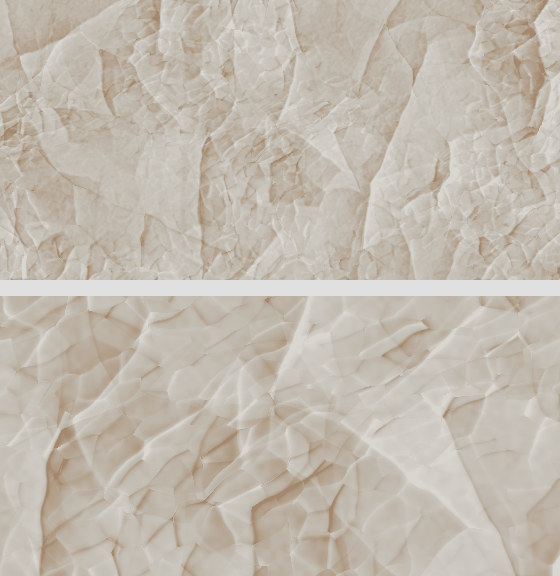
Top, the full canvas; bottom, a detail of the centre.
Reproduce this texture procedurally as a WebGL 2 fragment shader.

```glsl
#version 300 es
precision highp float;
// Crumpled cream paper: layered slanting creases with lit facets, brown shadows and fine grain.

uniform vec2 u_resolution;
out vec4 fragColor;

const int   LAYERS        = 5;
const float FIRST_SCALE   = 3.2;    // facets per canvas height, coarsest layer
const float SCALE_STEP    = 1.8;
const float FIRST_AMOUNT  = 1.4;    // relief of the coarsest layer
const float AMOUNT_STEP   = 1.0;
const float RISING_ANGLE  = 0.62;   // lean of the creases from vertical
const float FALLING_ANGLE = -0.85;
const float ANGLE_DRIFT   = 0.12;   // added per layer
const float STRETCH       = 0.64;   // below 1 draws facets out along the lean
const float SHADE_WIDTH   = 0.14;   // falloff from a crease, in facets
const float LINE_WIDTH    = 0.0038; // bright or brown crease line, in canvas heights
const float LINE_AMOUNT   = 0.9;
const float RIDGE_SHARE   = 0.6;
const float FACET_TONE    = 0.45;
const float BROAD_TONE    = 1.8;
const float FOLD_X        = 0.69;   // soft vertical fold
const float FOLD_WIDTH    = 0.05;
const float FOLD_TONE     = 0.75;
const float GRAIN_SCALE   = 125.0;
const float GRAIN_AMOUNT  = 0.85;
const float GAIN          = 1.03;
const float BIAS          = -0.1;
const vec2  LIGHT         = vec2(-0.96, 0.28);

// Paper colours from deep shadow to highlight, with the tone each sits at
const float STOPS[7] = float[7](-2.8, -1.95, -1.3, -0.62, 0.2, 1.25, 2.6);
const vec3 TONES[7] = vec3[7](
  vec3(0.64, 0.53, 0.43), vec3(0.69, 0.61, 0.52), vec3(0.71, 0.65, 0.58),
  vec3(0.74, 0.70, 0.65), vec3(0.765, 0.743, 0.703), vec3(0.80, 0.783, 0.753),
  vec3(0.85, 0.838, 0.815));

vec2 hash2(vec2 cell, int seed) {
  uvec3 v = uvec3(ivec3(ivec2(cell), seed));
  v = v * 1664525u + 1013904223u;
  v.x += v.y * v.z; v.y += v.z * v.x; v.z += v.x * v.y;
  v ^= v >> 16u;
  v.x += v.y * v.z; v.y += v.z * v.x;
  return vec2(v.xy >> 8u) / 16777216.0;
}

float noise(vec2 p, int seed) {
  vec2 i = floor(p), f = p - i;
  f = f * f * f * (f * (f * 6.0 - 15.0) + 10.0);
  float low  = mix(hash2(i, seed).x, hash2(i + vec2(1, 0), seed).x, f.x);
  float high = mix(hash2(i + vec2(0, 1), seed).x, hash2(i + vec2(1, 1), seed).x, f.x);
  return mix(low, high, f.y);
}

vec2 wobble(vec2 p, float scale, int seed) {
  return vec2(noise(p * scale, seed), noise(p * scale, seed + 1)) - 0.5;
}

// Tone of one layer of facets; every pair of neighbours shares a random crease
float creases(vec2 q, vec2 light, float scale, float pixel, int seed) {
  vec2 base = floor(q), home = base, toHome = vec2(0.0);
  float nearest = 1e3;
  for (int y = -1; y <= 1; y++)
  for (int x = -1; x <= 1; x++) {
    vec2 cell = base + vec2(x, y);
    vec2 r = cell + hash2(cell, seed) - q;
    if (dot(r, r) < nearest) { nearest = dot(r, r); home = cell; toHome = r; }
  }
  float tone = 0.0, border = 1.0;
  for (int y = -2; y <= 2; y++)
  for (int x = -2; x <= 2; x++) {
    if (x == 0 && y == 0) continue;
    vec2 cell = home + vec2(x, y);
    vec2 r = cell + hash2(cell, seed) - q;
    vec2 across = normalize(r - toHome);
    float edge = max(dot(0.5 * (toHome + r), across), 0.0);
    border = min(border, edge);
    vec2 rnd = hash2(home + cell, seed + 40);
    float strength = 1.35 * rnd.x * rnd.x * (rnd.y < RIDGE_SHARE ? 1.0 : -1.0);
    float soft = smoothstep(0.0, pixel, edge / scale);
    float line = edge / scale / LINE_WIDTH;
    float facing = dot(across, light);
    tone += strength * facing * soft * exp(-edge / SHADE_WIDTH);
    tone += strength * LINE_AMOUNT * mix(0.4, 1.0, abs(facing)) * exp(-line * line);
  }
  // Each facet has its own tilt
  vec2 tilt = hash2(home, seed + 80) - 0.5;
  float facet = tilt.x + dot(toHome, tilt.yx * vec2(1.5, -1.5));
  return tone + FACET_TONE * facet * smoothstep(0.0, pixel, border / scale);
}

vec3 paperColour(float tone) {
  vec3 c = TONES[0];
  for (int i = 1; i < 7; i++)
    c = mix(c, TONES[i], clamp((tone - STOPS[i - 1]) / (STOPS[i] - STOPS[i - 1]), 0.0, 1.0));
  return c;
}

void main() {
  vec2 p = gl_FragCoord.xy / u_resolution.y;
  float pixel = 1.2 / u_resolution.y;
  vec2 bent = p + 0.1 * wobble(p, 2.6, 11) + 0.03 * wobble(p, 9.0, 13)
                + 0.008 * wobble(p, 32.0, 15);

  // Broad light and shade, and the vertical fold
  float tone = BROAD_TONE * (0.6 * noise(bent * 2.3, 21) + 0.4 * noise(bent * 5.0, 22) - 0.5);
  float fold = abs(p.x - FOLD_X + 0.05 * (noise(p * 5.0, 23) - 0.5));
  tone -= FOLD_TONE * smoothstep(FOLD_WIDTH, 0.6 * FOLD_WIDTH, fold) * (0.4 + noise(p * 4.0, 24));

  // Creases from coarse to fine, leaning either way; fine ones gather in patches
  float patches = smoothstep(0.25, 0.65, noise(bent * 3.2, 25));
  float scale = FIRST_SCALE, amount = FIRST_AMOUNT;
  for (int i = 0; i < LAYERS; i++) {
    float angle = (i % 2 == 0 ? RISING_ANGLE : FALLING_ANGLE) + ANGLE_DRIFT * float(i);
    mat2 turn = mat2(cos(angle), sin(angle), -sin(angle), cos(angle));
    vec2 q = turn * bent * vec2(1.0, STRETCH) * scale + 20.0;
    float cover = i < 2 ? 1.0 : mix(0.3, 1.0, patches);
    tone += amount * cover * creases(q, turn * LIGHT, scale, pixel, 100 + 7 * i);
    scale *= SCALE_STEP; amount *= AMOUNT_STEP;
  }

  // Paper grain
  tone += GRAIN_AMOUNT * (0.6 * noise(p * GRAIN_SCALE, 31) + 0.4 * noise(p * GRAIN_SCALE * 0.5, 32) - 0.5);
  fragColor = vec4(paperColour(GAIN * tone + BIAS), 1.0);
}
```
